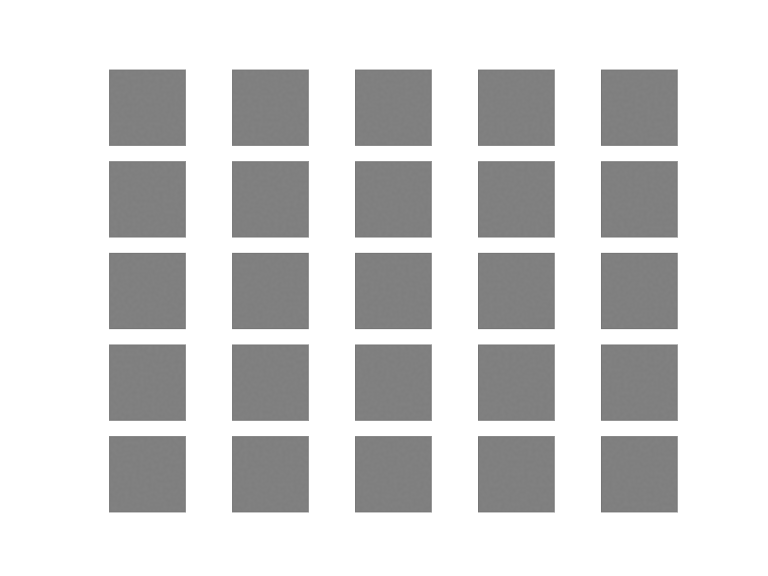
Give the GLSL for this pattern, as a WebGL 2 fragment shader.

```glsl
#version 300 es
precision highp float;
// Five by five grid of flat grey squares on white, with wider gaps across than down.
// Each pixel finds its nearest grid cell, then a box distance gives the fill and a
// thin darker rim; faint gradient noise adds a fine grain to the grey.

uniform vec2 u_resolution;
out vec4 fragColor;

const vec3 PAPER = vec3(1.0);
const vec3 GREY = vec3(0.5);
const vec3 RIM = vec3(0.46);

// Lengths are in canvas heights
const vec2 GRID_CENTER = vec2(0.0163, -0.0052);
const vec2 PITCH = vec2(0.2135, 0.1591);
const vec2 HALF_SIZE = vec2(0.0666, 0.0662);
const float REACH = 2.0; // cells on each side of the middle one
const float RIM_WIDTH = 0.0018;
const float GRAIN_SCALE = 150.0;
const float GRAIN_AMOUNT = 0.012;

// Signed distance to an axis-aligned box
float boxDistance(vec2 p, vec2 halfSize) {
    vec2 d = abs(p) - halfSize;
    return length(max(d, 0.0)) + min(max(d.x, d.y), 0.0);
}

// Coverage of the region where the distance is negative
float coverage(float dist, float pixel) {
    return clamp(0.5 - dist / pixel, 0.0, 1.0);
}

// Pseudo-random unit gradient for a lattice point
vec2 gradient(vec2 cell) {
    float h = fract(sin(dot(cell, vec2(127.1, 311.7))) * 43758.5);
    float angle = 6.28318 * h;
    return vec2(cos(angle), sin(angle));
}

float gradientNoise(vec2 p) {
    vec2 i = floor(p);
    vec2 f = p - i;
    vec2 u = f * f * f * (f * (f * 6.0 - 15.0) + 10.0);
    float a = dot(gradient(i), f);
    float b = dot(gradient(i + vec2(1, 0)), f - vec2(1, 0));
    float c = dot(gradient(i + vec2(0, 1)), f - vec2(0, 1));
    float d = dot(gradient(i + vec2(1, 1)), f - vec2(1, 1));
    return mix(mix(a, b, u.x), mix(c, d, u.x), u.y);
}

// Offset from the nearest square center, limited to the finite grid
vec2 gridOffset(vec2 p, vec2 pitch, float reach) {
    vec2 cell = clamp(floor(p / pitch + 0.5), -reach, reach);
    return p - cell * pitch;
}

void main() {
    float pixel = 1.0 / u_resolution.y;
    vec2 p = (gl_FragCoord.xy - 0.5 * u_resolution) * pixel - GRID_CENTER;

    float dist = boxDistance(gridOffset(p, PITCH, REACH), HALF_SIZE);

    // Grey face with grain, surrounded by the rim
    vec3 face = GREY + GRAIN_AMOUNT * gradientNoise(p * GRAIN_SCALE);
    vec3 square = mix(RIM, face, coverage(dist + RIM_WIDTH, pixel));

    fragColor = vec4(mix(PAPER, square, coverage(dist, pixel)), 1.0);
}
```
